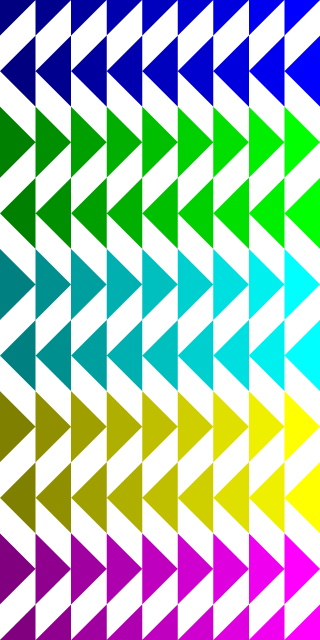
This pattern is drawn by a WebGL 1 fragment shader. Its source:

```glsl
precision highp float;

uniform vec2 u_resolution;

const float COLUMNS = 9.0;
const float ROWS = 9.0;
const float ROWS_PER_HUE = 2.0;
const float DARKEST = 0.5;     // brightness of the leftmost column
const float BRIGHTEST = 1.0;   // brightness of the rightmost column
const vec3 PAPER = vec3(1.0);
const vec3 BLUE = vec3(0.0, 0.0, 1.0);
const vec3 GREEN = vec3(0.0, 1.0, 0.0);
const vec3 CYAN = vec3(0.0, 1.0, 1.0);
const vec3 YELLOW = vec3(1.0, 1.0, 0.0);
const vec3 MAGENTA = vec3(1.0, 0.0, 1.0);
const int SAMPLES = 4;         // antialiasing samples per axis

// Hue of a band of rows, counted from the top
vec3 bandHue(float band) {
  if (band < 0.5) return BLUE;
  if (band < 1.5) return GREEN;
  if (band < 2.5) return CYAN;
  if (band < 3.5) return YELLOW;
  return MAGENTA;
}

// Triangles in rows that alternately point right and left
vec3 trianglePattern(vec2 uv) {
  // Rows are centred on the top edge, so the first and last are halved
  vec2 grid = vec2(uv.x * COLUMNS, (1.0 - uv.y) * ROWS + 0.5);
  vec2 cell = floor(grid);
  vec2 local = fract(grid);

  float pointsLeft = mod(cell.y, 2.0);
  float halfHeight = mix(1.0 - local.x, local.x, pointsLeft);
  float inside = step(abs(2.0 * local.y - 1.0), halfHeight);

  float brightness = mix(DARKEST, BRIGHTEST, cell.x / (COLUMNS - 1.0));
  vec3 ink = bandHue(floor(cell.y / ROWS_PER_HUE)) * brightness;
  return mix(PAPER, ink, inside);
}

void main() {
  // Average a regular grid of samples within each pixel
  vec3 total = vec3(0.0);
  for (int j = 0; j < SAMPLES; j++) {
    for (int i = 0; i < SAMPLES; i++) {
      vec2 offset = (vec2(float(i), float(j)) + 0.5) / float(SAMPLES) - 0.5;
      total += trianglePattern((gl_FragCoord.xy + offset) / u_resolution);
    }
  }
  gl_FragColor = vec4(total / float(SAMPLES * SAMPLES), 1.0);
}
```
